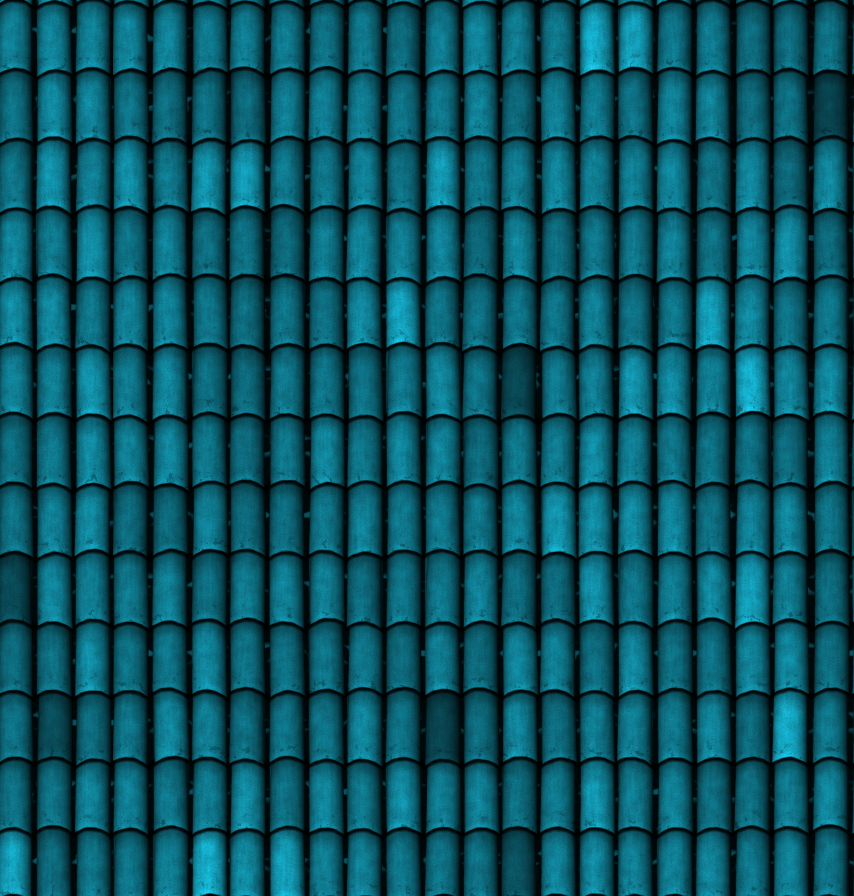
Give the GLSL for this texture, as a Shadertoy shader.

```glsl
// Teal barrel roof tiles: 22 columns by 13 overlapping rows over dark gutters.
// Each pixel paints the nearby tiles of its column from the lowest row up, so
// every arched lip covers and shades the tile below; hashes and noise add wear.

float hash(vec2 p) {
    vec3 q = fract(p.xyx * vec3(.1031, .1030, .0973));
    q += dot(q, q.yzx + 33.33);
    return fract((q.x + q.y) * q.z);
}

vec2 gradient(vec2 p) {
    float a = 6.2832 * hash(p);
    return vec2(cos(a), sin(a));
}

// Gradient noise, roughly -0.7 to 0.7
float noise(vec2 p) {
    vec2 i = floor(p), f = p - i;
    vec2 u = f * f * f * (f * (f * 6. - 15.) + 10.);
    vec2 e = vec2(0, 1);
    return mix(mix(dot(gradient(i), f), dot(gradient(i + e.yx), f - e.yx), u.x),
               mix(dot(gradient(i + e), f - e), dot(gradient(i + 1.), f - 1.), u.x), u.y);
}

float fbm(vec2 p) {
    float sum = 0., amp = 1.;
    for (int i = 0; i < 4; i++) {
        sum += amp * noise(p);
        p = p * 2.03 + 17.3;
        amp *= .55;
    }
    return sum;
}

// Brightness of one tile: x runs -1..1 across, lip is the distance above its lower edge
float tileTone(vec2 id, float x, float lip, vec2 surface) {
    // Cylinder lit slightly from the left
    float round_ = max(dot(vec2(x, sqrt(max(1. - x * x, 0.))), vec2(-.22, .97)), 0.);
    float tone = .04 + .47 * round_;

    // Firing differences, with a few pale and a few sooty tiles
    float pick = hash(id + 71.);
    tone *= .84 + .24 * hash(id + 13.) + .12 * noise(id * .23 + 4.);
    tone *= 1. + .24 * step(.91, pick) - .36 * step(pick, .025);

    // Mottling, lengthwise streaks, grain and stains near the lip
    vec2 q = surface + 9. * hash(id + 5.);
    tone *= 1. + .13 * fbm(q * 3.) + .09 * noise(q * vec2(13, 1.6)) + .11 * noise(q * 25.);
    tone *= 1. - .3 * smoothstep(.2, .55, fbm(q * 5. + 40.)) * smoothstep(.35, .02, lip);

    // Pale rim, darker toward the covered end
    tone *= 1. + .12 * smoothstep(.11, .03, lip);
    return tone * mix(1., .82, smoothstep(.55, 1.02, lip));
}

void mainImage(out vec4 fragColor, in vec2 fragCoord) {
    vec2 uv = fragCoord / iResolution.xy;
    vec2 grid = vec2(uv.x * 22. + .1, (1. - uv.y) * 13.);   // rows count downward
    vec2 px = vec2(22, 13) / iResolution.xy;
    vec2 surface = grid * vec2(1, 1.77);
    float column = floor(grid.x), row = floor(grid.y);

    // Gutter with scraps of the channel tiles showing halfway down
    float scrap = smoothstep(.05, .35, noise(surface * vec2(3, 4.5) + 60.));
    scrap *= smoothstep(.28, .4, fract(grid.y)) * smoothstep(.7, .52, fract(grid.y));
    float tone = .03 + .28 * scrap;

    for (int k = 1; k >= -1; k--) {
        vec2 id = vec2(column, row + float(k));
        float along = grid.y - id.y;

        // Loose laying: sideways shift, lean, slight taper
        float center = .5 + .05 * (hash(id + 31.) - .5) + .05 * (hash(vec2(column, 90)) - .5);
        center += .07 * (hash(id + 47.) - .5) * (along - .5);
        float halfWidth = .435 + .02 * along;
        float x = (grid.x - column - center) / halfWidth;

        // Arched lower edge, lifted in the middle and a little tilted
        float edge = .99 + .09 * x * x + .06 * (hash(id + 2.) - .5);
        edge += .05 * (hash(id + 8.) - .35) * x + .012 * noise(surface * 5.);
        float lip = edge - along;

        // Contact shadow cast on what lies below
        float below = abs(lip);
        tone *= mix(.1, 1., smoothstep(.025, .085, below)) * mix(.8, 1., smoothstep(.04, .26, below));

        float side = (1. - abs(x)) * halfWidth + .012 * noise(surface * vec2(4, 6) + 20.);
        float cover = smoothstep(-px.x, px.x, side) * smoothstep(-px.y, px.y, lip);
        tone = mix(tone, tileTone(id, x, lip, surface), cover);
    }

    fragColor = vec4(clamp(tone * vec3(.12, 1., 1.17), 0., 1.), 1);
}
```
